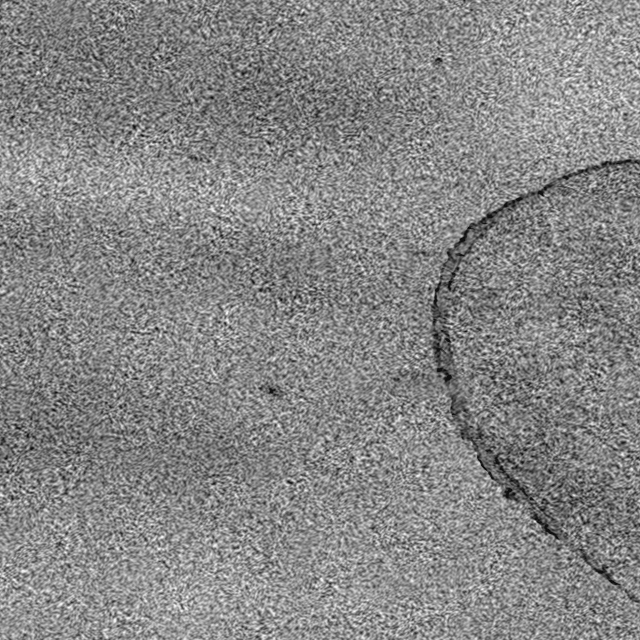
Reproduce this texture procedurally as a WebGL 2 fragment shader.

```glsl
#version 300 es
precision highp float;
// Grainy grey stone wall with a cracked, darker rounded slab entering from the right.
uniform vec2 u_resolution;
out vec4 outColor;

// Random unit gradient for a lattice cell, from an integer hash
vec2 cellGradient(ivec2 cell) {
  uvec2 q = uvec2(cell + 4096) * uvec2(1597334673u, 3812015801u);
  uint h = (q.x ^ q.y) * 1597334673u;
  h = (h ^ (h >> 15u)) * 2246822519u;
  h ^= h >> 13u;
  float angle = float(h & 65535u) * 6.28318 / 65536.0;
  return vec2(cos(angle), sin(angle));
}

float gradientNoise(vec2 p) {
  ivec2 i = ivec2(floor(p));
  vec2 f = fract(p);
  vec2 w = f * f * f * (f * (f * 6.0 - 15.0) + 10.0);
  float a = dot(cellGradient(i), f);
  float b = dot(cellGradient(i + ivec2(1, 0)), f - vec2(1, 0));
  float c = dot(cellGradient(i + ivec2(0, 1)), f - vec2(0, 1));
  float d = dot(cellGradient(i + ivec2(1, 1)), f - vec2(1, 1));
  return mix(mix(a, b, w.x), mix(c, d, w.x), w.y);
}

vec2 rotate(vec2 p, float angle) {
  float c = cos(angle), s = sin(angle);
  return vec2(c * p.x + s * p.y, c * p.y - s * p.x);
}

float fractalNoise(vec2 p, int octaves) {
  float sum = 0.0, gain = 1.0;
  for (int i = 0; i < octaves; i++) {
    sum += gain * gradientNoise(p);
    p = rotate(p * 2.03, 0.6) + 17.3;
    gain *= 0.5;
  }
  return sum;
}

// Soft tilted ellipse: one at its centre, fading outward
float softSpot(vec2 p, vec2 centre, vec2 radius, float angle) {
  vec2 q = rotate(p - centre, angle) / radius;
  return exp(-dot(q, q));
}

// Soft line around d = 0
float stroke(float d, float halfWidth, float blur) {
  return 1.0 - smoothstep(halfWidth, halfWidth + blur, abs(d));
}

// Distance outside the slab: a polar outline bulging at upper left, straight at lower left
float slabDistance(vec2 p) {
  vec2 q = vec2(1.0 - p.x, p.y - 0.44);
  float t = atan(q.y, q.x);
  float bulge = (t - 0.45) / 0.49;
  float radius = 0.296 + 0.045 * exp(-bulge * bulge)
               + 0.128 * pow(max(-t - 0.7, 0.0), 2.7)
               + 0.015 * smoothstep(0.9, 1.5, t);
  return length(q) - radius;
}

// Broad light and dark zones of the wall
float wallTone(vec2 p) {
  float tone = 0.542 + 0.060 * fractalNoise(p * vec2(5.0, 9.0), 4);
  tone -= 0.065 * softSpot(p, vec2(0.12, 0.90), vec2(0.36, 0.12), -0.10);
  tone -= 0.060 * softSpot(p, vec2(0.47, 0.83), vec2(0.20, 0.08), -0.30);
  tone += 0.090 * softSpot(p, vec2(0.12, 0.72), vec2(0.42, 0.05), -0.15);
  tone += 0.075 * softSpot(p, vec2(0.92, 0.87), vec2(0.26, 0.16), 0.30);
  tone -= 0.060 * softSpot(p, vec2(0.46, 0.56), vec2(0.22, 0.06), -0.15);
  tone -= 0.055 * softSpot(p, vec2(0.05, 0.62), vec2(0.22, 0.05), 0.0);
  tone -= 0.090 * softSpot(p, vec2(0.02, 0.32), vec2(0.20, 0.10), -0.25);
  tone -= 0.060 * softSpot(p, vec2(0.32, 0.29), vec2(0.16, 0.06), -0.20);
  tone += 0.045 * softSpot(p, vec2(0.30, 0.06), vec2(0.50, 0.16), 0.0);
  return tone;
}

// Chips and short scratches
float wallMarks(vec2 p) {
  float marks = 0.36 * softSpot(p, vec2(0.427, 0.388), vec2(0.016, 0.006), -0.55);
  marks += 0.32 * softSpot(p, vec2(0.687, 0.905), vec2(0.007, 0.005), -0.4);
  marks += 0.26 * softSpot(p, vec2(0.300, 0.755), vec2(0.014, 0.003), -0.15);
  marks += 0.25 * softSpot(p, vec2(0.664, 0.604), vec2(0.024, 0.004), -0.15);
  marks += 0.10 * softSpot(p, vec2(0.645, 0.410), vec2(0.035, 0.012), 0.0);
  return marks + 0.25 * smoothstep(0.5, 0.64, gradientNoise(p * vec2(38.0, 70.0)));
}

void main() {
  vec2 p = gl_FragCoord.xy / u_resolution;
  float blur = max(0.0025, 1.2 / u_resolution.y);

  // Outline, ragged on the left only, and the smoother inner crack
  float leftSide = smoothstep(0.72, 0.60, p.y) * smoothstep(0.08, 0.26, p.y);
  float smoothEdge = slabDistance(p) + 0.003 * fractalNoise(p * 14.0, 2);
  float edge = smoothEdge + mix(0.005, 0.013, leftSide) * fractalNoise(p * 36.0, 3);
  float slab = 1.0 - smoothstep(-blur, blur, edge);
  float rimWidth = mix(0.008, 0.022, leftSide);
  float rim = slab * smoothstep(-rimWidth - blur, -rimWidth + blur, smoothEdge);

  // Base tones
  float slabTone = 0.505 + 0.09 * fractalNoise(p * vec2(9.0, 16.0), 4);
  slabTone -= 0.07 * softSpot(p, vec2(0.86, 0.25), vec2(0.14, 0.06), -0.7);
  float shade = mix(wallTone(p) - wallMarks(p), slabTone, slab);
  float rimTone = 0.38 + 0.20 * gradientNoise(p * 55.0);
  shade = mix(shade, rimTone, 0.75 * rim);

  // Mixed-size grain in drifting directions, with stretched flakes on the slab
  vec2 drift = p + 0.006 * vec2(gradientNoise(p * 21.0), gradientNoise(p * 21.0 + 40.0));
  float grain = 0.38 * gradientNoise(rotate(drift, 0.55) * vec2(180.0, 250.0))
              + 0.32 * gradientNoise(rotate(drift, -0.6) * vec2(120.0, 215.0))
              + 0.17 * gradientNoise(rotate(p, 0.2) * vec2(70.0, 105.0));
  grain *= 1.0 + 0.5 * gradientNoise(p * 16.0 + 9.0);
  float flakes = gradientNoise(rotate(drift, -0.25) * vec2(58.0, 140.0));
  shade += grain * mix(1.0, 0.75, rim) + slab * (1.0 - rim) * 0.20 * flakes;
  shade -= slab * 0.26 * smoothstep(0.25, 0.5, flakes) * smoothstep(-0.16, -0.01, edge);

  // Broken dark cracks along both sides of the rim
  float outerBreaks = smoothstep(-0.40, 0.25, gradientNoise(p * 31.0));
  float innerBreaks = smoothstep(-0.25, 0.25, gradientNoise(p * 24.0 + 7.0));
  shade -= 0.27 * outerBreaks * stroke(edge + 0.003, 0.0012, 1.8 * blur);
  shade -= 0.27 * innerBreaks * leftSide * stroke(smoothEdge + rimWidth, 0.0008, 1.5 * blur);

  outColor = vec4(vec3(clamp(shade, 0.06, 0.95)), 1.0);
}
```
